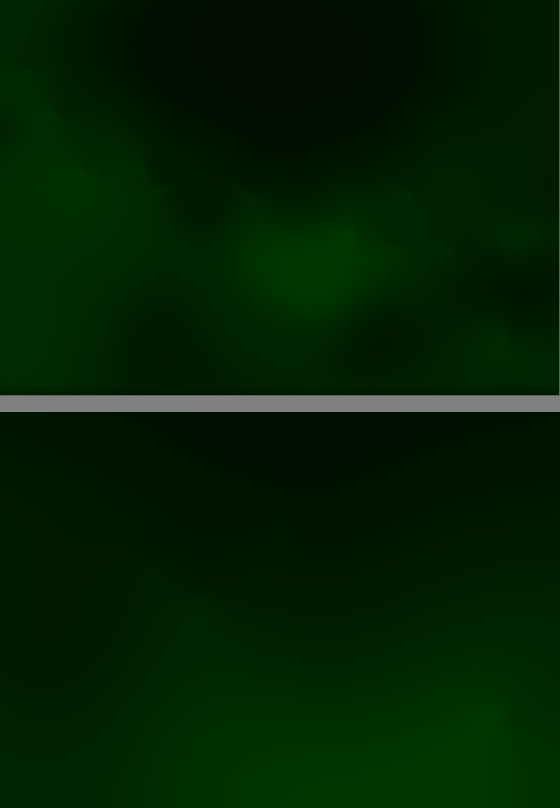
Top, the full canvas; bottom, a detail of the centre.
This background is drawn by a WebGL 1 fragment shader. Its source:

```glsl
precision highp float;

uniform vec2 u_resolution;

#define BASE_LEVEL 0.112
#define NIGHT_LEVEL 0.046
#define WARP_AMOUNT 0.022
#define RIPPLE_AMOUNT 0.005
#define CUSP_COUNT 14
#define CUSP_STRENGTH 0.042
#define CUSP_SIZE 0.05
#define FLOOR_FADE 0.025
#define RIM_WIDTH 0.002
#define RIM_COLOR vec3(0.36, 0.42, 0.36)

float hash(float n) {
  return fract(sin(n * 12.9898 + 4.137) * 4375.85);
}

// Squared distance from a centre, in units of the radii
float ellipse(vec2 p, vec2 center, vec2 radii) {
  vec2 d = (p - center) / radii;
  return dot(d, d);
}

float glow(vec2 p, vec2 center, vec2 radii) {
  return exp(-ellipse(p, center, radii));
}

// Flat inside, with a firmer edge than glow
float plateau(vec2 p, vec2 center, vec2 radii) {
  float e = ellipse(p, center, radii);
  return exp(-e * e);
}

vec2 warp(vec2 p) {
  vec2 bend = sin(p.yx * vec2(9.0, 7.0) + vec2(0.6, 2.1));
  bend += 0.5 * sin(p.yx * vec2(19.0, 23.0) + p * 6.0 + vec2(1.7, 0.4));
  return p + WARP_AMOUNT * bend;
}

float ripples(vec2 p) {
  float a = sin(p.x * 8.0 + 2.0 * sin(p.y * 6.0));
  float b = sin(p.y * 13.0 - p.x * 5.0 + sin(p.x * 11.0));
  return RIPPLE_AMOUNT * (a + 0.6 * b);
}

// Broad light and shadow
float landscape(vec2 p) {
  float level = BASE_LEVEL + ripples(p);
  level += 0.055 * plateau(p, vec2(0.02, 0.50), vec2(0.47, 0.64));
  level += 0.045 * glow(p, vec2(0.82, 0.32), vec2(0.38, 0.32));
  level += 0.050 * plateau(p, vec2(0.77, 0.34), vec2(0.19, 0.12));
  level += 0.035 * glow(p, vec2(1.28, 0.39), vec2(0.08, 0.05));
  level += 0.035 * glow(p, vec2(1.34, 0.06), vec2(0.16, 0.09));
  level -= 0.045 * glow(p, vec2(0.48, 0.47), vec2(0.13, 0.09));
  level -= 0.030 * glow(p, vec2(0.40, 0.12), vec2(0.16, 0.22));
  level -= 0.050 * glow(p, vec2(0.97, 0.14), vec2(0.12, 0.11));
  level -= 0.035 * glow(p, vec2(1.36, 0.25), vec2(0.20, 0.09));
  level -= 0.045 * glow(p, vec2(0.00, 0.68), vec2(0.07, 0.06));
  float night = plateau(p, vec2(0.70, 0.88), vec2(0.53, 0.34));
  return mix(level, NIGHT_LEVEL, 0.93 * night);
}

// Small pinched spots, lit on one side and shaded on the other
float cusps(vec2 p, float aspect) {
  float sum = 0.0;
  for (int i = 0; i < CUSP_COUNT; i++) {
    float id = float(i);
    float x = aspect * (id + hash(id)) / float(CUSP_COUNT);
    float y = 0.76 - 0.34 * x + 0.34 * (hash(id + 31.0) - 0.6);
    vec2 d = p - vec2(x, y);
    float r = length(d);
    float angle = 3.9 + 1.6 * (hash(id + 57.0) - 0.5);
    float facing = dot(d, vec2(cos(angle), sin(angle))) / (r + 0.005);
    float size = CUSP_SIZE * (0.4 + hash(id + 83.0));
    sum += (0.25 + 0.75 * facing) * exp(-r / size);
  }
  return CUSP_STRENGTH * sum;
}

void main() {
  vec2 p = gl_FragCoord.xy / u_resolution.y;
  float aspect = u_resolution.x / u_resolution.y;
  vec2 q = vec2(p.x * 1.414 / aspect, p.y);

  float level = landscape(warp(q));
  level += cusps(p, aspect) * smoothstep(0.02, 0.14, level);
  level *= mix(0.65, 1.0, smoothstep(0.0, FLOOR_FADE, p.y));
  vec3 color = vec3(0.0, clamp(level, 0.02, 0.24), 0.0);

  // Thin muted rim along the right and the bottom
  float edge = min(aspect - p.x, p.y);
  float rim = 1.0 - smoothstep(0.5 * RIM_WIDTH, 1.5 * RIM_WIDTH, edge);
  gl_FragColor = vec4(mix(color, RIM_COLOR, rim), 1.0);
}
```
